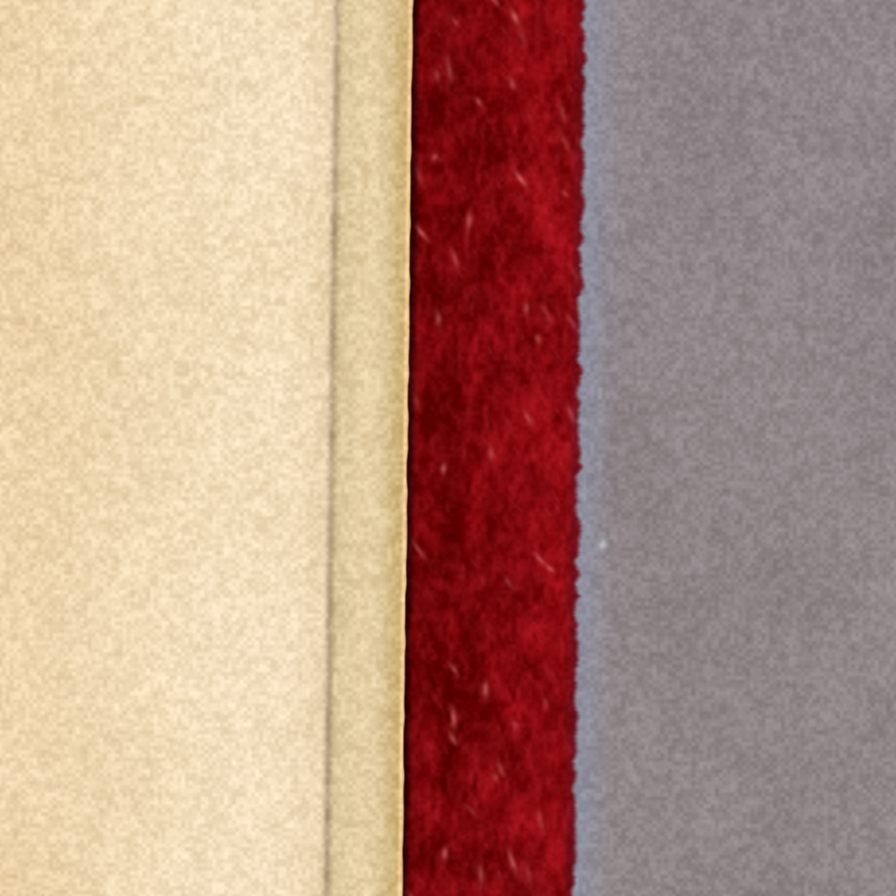
This texture is drawn by a three.js fragment shader. Its source:

```glsl
varying vec2 vUv;

float hash(vec2 p) {
  vec3 q = fract(vec3(p.xyx) * 0.1031);
  q += dot(q, q.yzx + 33.33);
  return fract((q.x + q.y) * q.z);
}

float noise(vec2 p) {
  vec2 i = floor(p), f = fract(p);
  f = f * f * (3.0 - 2.0 * f);
  return mix(mix(hash(i), hash(i + vec2(1.0, 0.0)), f.x),
             mix(hash(i + vec2(0.0, 1.0)), hash(i + vec2(1.0, 1.0)), f.x), f.y);
}

float fbm(vec2 p) {
  float sum = 0.0, amp = 0.5;
  for (int i = 0; i < 4; i++) {
    sum += amp * noise(p);
    p = p * 2.03 + 17.0;
    amp *= 0.5;
  }
  return sum / 0.9375;
}

float ridge(float x, float center, float width) {
  float d = (x - center) / width;
  return exp(-d * d);
}

// Short slanted fibres, one candidate per grid cell
float fibres(vec2 p, float cells, float density) {
  vec2 g = p * cells, base = floor(g);
  float sum = 0.0;
  for (int y = -1; y <= 1; y++) {
    for (int x = -1; x <= 1; x++) {
      vec2 id = base + vec2(float(x), float(y));
      vec2 d = g - id - vec2(hash(id + 3.1), hash(id + 71.7));
      float tilt = mix(-0.1, 0.75, hash(id + 29.0));
      d.x += d.y * tilt;
      float halfLength = mix(0.12, 0.34, hash(id + 47.0));
      float glow = exp(-d.x * d.x / 0.010 - d.y * d.y / (halfLength * halfLength));
      sum += glow * step(hash(id + 11.0), density) * mix(0.35, 1.0, hash(id + 5.0));
    }
  }
  return min(sum, 1.0);
}

vec3 paper(vec2 p, float grain) {
  vec3 col = mix(vec3(0.925, 0.825, 0.665), vec3(0.95, 0.87, 0.735), smoothstep(0.0, 0.25, p.x));
  col += (fbm(p * 7.0) - 0.5) * vec3(0.03, 0.04, 0.06);

  // Raised margin, darker and greener toward the cut edge
  float margin = smoothstep(0.361, 0.370, p.x);
  vec3 strip = mix(vec3(0.87, 0.785, 0.62), vec3(0.80, 0.69, 0.46), smoothstep(0.415, 0.445, p.x));
  strip += ridge(p.x, 0.402, 0.016) * vec3(0.035, 0.03, 0.025);
  col = mix(col, strip, margin);

  // Crease and lit cut edge
  float wear = 0.75 + 0.5 * noise(vec2(3.0, p.y * 45.0));
  col -= ridge(p.x, 0.364, 0.0045) * wear * vec3(0.19, 0.19, 0.17);
  col -= ridge(p.x, 0.350, 0.018) * vec3(0.025, 0.035, 0.04);
  col = mix(col, vec3(0.98, 0.82, 0.62), ridge(p.x, 0.446, 0.0025) * 0.85);
  return col + grain * vec3(0.13, 0.14, 0.16);
}

vec3 cloth(vec2 p, float grain) {
  float across = (p.x - 0.449) / 0.191;
  float mottled = fbm(p * vec2(42.0, 24.0));
  float lift = smoothstep(0.25, 0.85, across) * 0.45 + (mottled - 0.5) * 1.3 + 0.32;
  vec3 col = mix(vec3(0.37, 0.005, 0.01), vec3(0.60, 0.055, 0.085), clamp(lift, 0.0, 1.0));
  col += (noise(p * vec2(170.0, 90.0)) - 0.5) * vec3(0.11, 0.05, 0.06);

  // Faint nap under a few bright threads
  float nap = fibres(p, 46.0, 0.5) * (0.4 + 0.6 * across);
  float threads = fibres(p + 0.37, 27.0, 0.30);
  col = mix(col, vec3(0.68, 0.22, 0.27), nap * 0.32);
  col = mix(col, vec3(0.86, 0.47, 0.45), threads * 0.62);

  // Shadow beneath the paper and rounding at the far side
  col *= 1.0 - 0.62 * (1.0 - smoothstep(0.0, 0.06, across));
  col = mix(col, vec3(0.36, 0.07, 0.13), smoothstep(0.92, 1.0, across) * 0.65);
  return col + grain * vec3(0.09, 0.05, 0.06);
}

vec3 backdrop(vec2 p, float grain) {
  vec3 col = vec3(0.56, 0.52, 0.53) + (fbm(p * 9.0 + 40.0) - 0.5) * 0.045;
  col += (p.y - 0.5) * vec3(0.0, 0.005, 0.015);
  col = mix(col, vec3(0.56, 0.57, 0.64), ridge(p.x, 0.645, 0.024) * 0.75);
  float speck = length((p - vec2(0.668, 0.392)) / vec2(0.005, 0.006));
  col += exp(-speck * speck) * vec3(0.16, 0.20, 0.20);
  return col + grain * vec3(0.12, 0.12, 0.13);
}

void main() {
  // Straighten the slight lean of the vertical bands
  vec2 p = vec2(vUv.x - 0.012 * vUv.y, vUv.y);
  float grain = (noise(vUv * 230.0) - 0.5) * 0.65 + (noise(vUv * 115.0 + 60.0) - 0.5) * 0.4;

  float cut = 0.449 + (noise(vec2(8.0, p.y * 60.0)) - 0.5) * 0.0015;
  float fuzz = 0.640 + (fbm(vec2(5.0, p.y * 75.0)) - 0.5) * 0.010;
  vec3 col = mix(paper(p, grain), cloth(p, grain), smoothstep(cut - 0.0015, cut + 0.0015, p.x));
  col = mix(col, backdrop(p, grain), smoothstep(fuzz - 0.004, fuzz + 0.004, p.x));
  gl_FragColor = vec4(clamp(col, 0.0, 1.0), 1.0);
}
```
